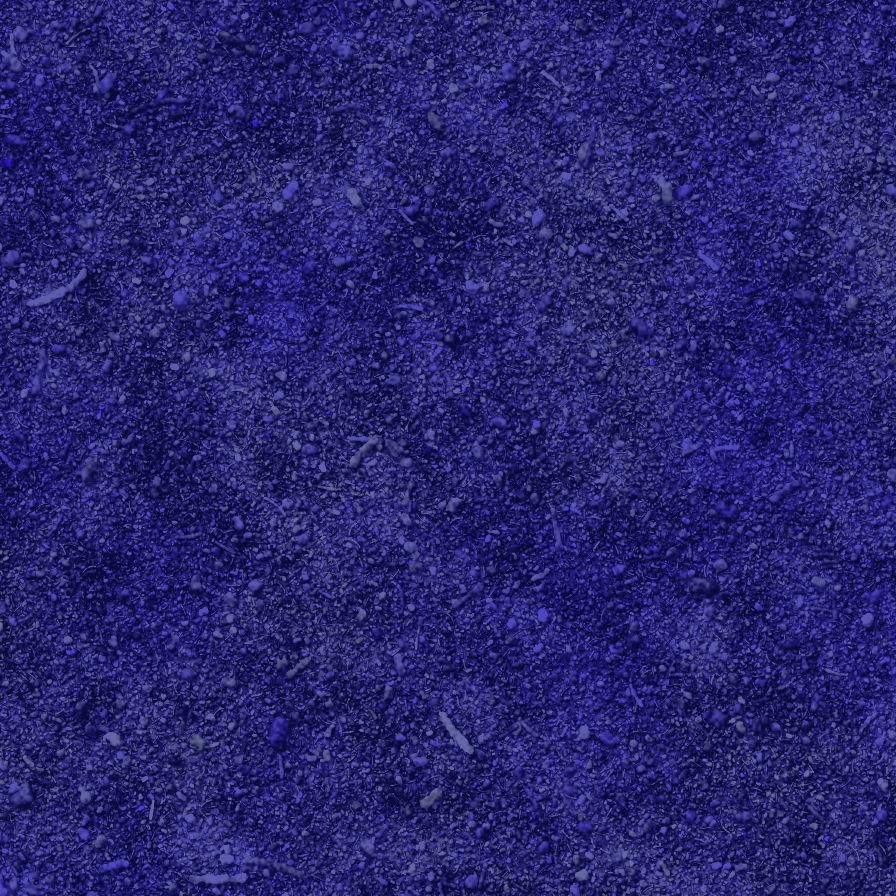
This texture is drawn by a three.js fragment shader. Its source:

```glsl
// Blue-violet garden soil: fine crumbs, pebbles, fibres and bent twigs
#define DARK vec3(0.030, 0.042, 0.215)
#define MID vec3(0.120, 0.100, 0.475)
#define LIGHT vec3(0.25, 0.225, 0.67)
#define GREY_SHIFT vec3(0.050, 0.070, -0.055)
#define VIVID_SHIFT vec3(0.03, -0.03, 0.20)
#define LIGHT_DIR vec2(-0.5, 0.866)
#define RELIEF 0.25
#define SHADOW 0.55
#define EDGE 0.0009
#define CONTRAST 1.52
#define MEAN_IN 0.385
#define MEAN_OUT 0.555

varying vec2 vUv;

float hash(vec2 p) {
  vec3 q = fract(vec3(p.xyx) * 0.1031);
  q += dot(q, q.yzx + 33.33);
  return fract((q.x + q.y) * q.z);
}

vec2 hash2(vec2 p) {
  return vec2(hash(p), hash(p + 57.3));
}

float noise(vec2 p) {
  vec2 i = floor(p), f = fract(p);
  f = f * f * (3.0 - 2.0 * f);
  return mix(mix(hash(i), hash(i + vec2(1, 0)), f.x),
             mix(hash(i + vec2(0, 1)), hash(i + vec2(1, 1)), f.x), f.y);
}

float fbm(vec2 p) {
  float sum = 0.0, gain = 0.5;
  for (int i = 0; i < 4; i++) {
    sum += gain * noise(p);
    p = p * 2.03 + 17.1;
    gain *= 0.5;
  }
  return sum;
}

// Lays one lit, shadowed capsule per grid cell over soil = (tone, grey, vivid).
// halfLength, radius and bend are in cells; density is the share of filled cells.
vec3 scatter(vec3 soil, vec2 uv, float cells, float density,
             float halfLength, float radius, float bend, float seed) {
  vec2 p = uv * cells;
  vec2 home = floor(p);
  float edge = EDGE * cells;
  float rough = 0.6 * noise(p * 0.6 / radius + seed)
              + 0.4 * noise(p * 1.5 / radius + seed) - 0.5;
  float grit = noise(uv * 210.0 + seed) - 0.5;
  for (int y = -1; y <= 1; y++) {
    for (int x = -1; x <= 1; x++) {
      vec2 cell = home + vec2(x, y);
      vec2 key = cell + seed * 13.7;
      if (hash(key + 5.1) > density) continue;
      vec2 shape = hash2(key + 91.7);
      vec2 look = hash2(key + 211.9);
      float angle = 6.2832 * hash(key + 301.3);
      float c = cos(angle), s = sin(angle);
      mat2 turn = mat2(c, -s, s, c);

      vec2 q = turn * (p - cell - hash2(key));
      q.y += bend * (shape.x - 0.5) * q.x * q.x;
      float r = radius * mix(0.5, 1.0, shape.y);
      float l = halfLength * mix(0.3, 1.0, shape.x);
      vec2 lamp = turn * LIGHT_DIR;
      vec2 offset = vec2(sign(q.x) * max(abs(q.x) - l, 0.0), q.y);
      float d = length(offset) - r * (1.0 + 1.3 * rough);

      // Shadow falls on the side away from the light
      vec2 sq = q + lamp * r * 0.6;
      float sd = length(vec2(max(abs(sq.x) - l, 0.0), sq.y)) - r;
      soil.x *= 1.0 - SHADOW * smoothstep(r * 0.6 + edge, -r * 0.3, sd);

      // Rounded body, brighter towards the light
      vec2 n = offset / r;
      float tone = mix(0.36, 0.82, look.x) + RELIEF * dot(n, lamp)
                 - 0.16 * dot(n, n) + 0.38 * rough + 0.28 * grit;
      tone += 0.3 * step(0.992, look.x);
      vec3 body = vec3(tone, look.y, 0.9 * step(0.995, look.y));
      soil = mix(soil, body, smoothstep(edge, -edge, d));
    }
  }
  return soil;
}

vec3 soilColor(vec3 soil) {
  float t = max(soil.x, 0.0) * 2.0;
  vec3 color = t < 1.0 ? mix(DARK, MID, t) : mix(MID, LIGHT, t - 1.0);
  float weight = clamp(t, 0.0, 1.3);
  color += GREY_SHIFT * weight * weight * soil.y * (1.0 - soil.z);
  return color + VIVID_SHIFT * weight * soil.z;
}

void main() {
  // Dusty ground, then layers from fine to coarse
  vec3 soil = vec3(0.15 + 0.45 * noise(vUv * 260.0), 0.4, 0.0);
  soil = scatter(soil, vUv, 220.0, 0.85, 0.32, 0.36, 0.0, 1.0);
  soil = scatter(soil, vUv, 135.0, 0.50, 0.24, 0.30, 0.0, 2.0);
  soil = scatter(soil, vUv, 68.0, 0.55, 0.50, 0.070, 1.2, 3.0);
  soil = scatter(soil, vUv, 78.0, 0.25, 0.18, 0.29, 0.0, 4.0);
  soil = scatter(soil, vUv, 42.0, 0.14, 0.14, 0.26, 0.0, 5.0);
  soil = scatter(soil, vUv, 27.0, 0.14, 0.40, 0.080, 0.8, 6.0);
  soil = scatter(soil, vUv, 23.0, 0.05, 0.18, 0.20, 0.0, 7.0);
  soil = scatter(soil, vUv, 12.0, 0.11, 0.42, 0.060, 0.9, 8.0);

  // Damp hollows and dry patches of several sizes, and fine grit over everything
  float damp = fbm(vUv * 5.0 + 3.0) - 0.47;
  float hollow = fbm(vUv * 19.0 + 71.0) - 0.47;
  float dry = fbm(vUv * 6.0 + 41.0) - 0.47;
  soil.x += 0.20 * damp + 0.50 * hollow + 0.42 * (noise(vUv * 290.0) - 0.5);
  soil.x = MEAN_OUT + CONTRAST * (soil.x - MEAN_IN);
  soil.x = min(soil.x, 1.2);
  soil.y = clamp(soil.y + 1.3 * dry, 0.0, 1.3);
  gl_FragColor = vec4(soilColor(soil), 1.0);
}
```
